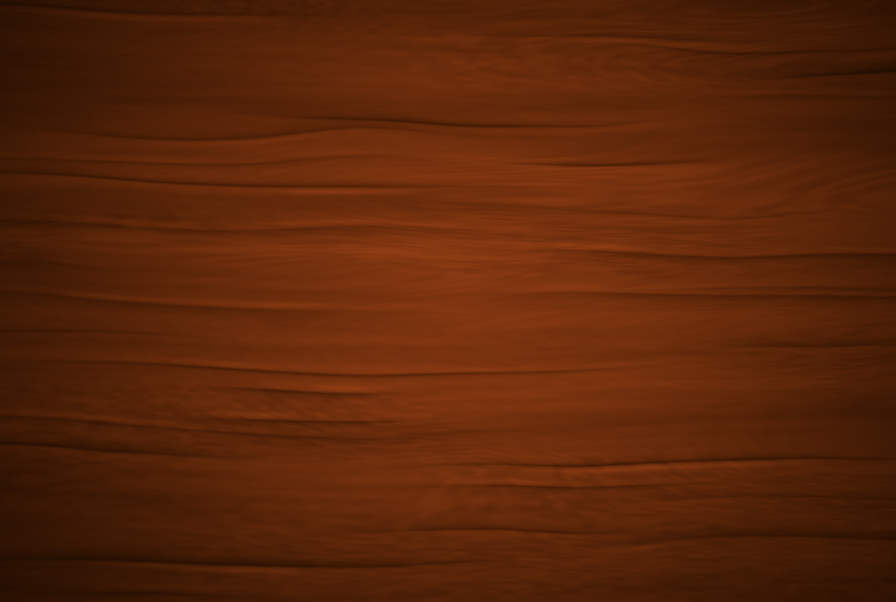
Give the GLSL for this texture, as a WebGL 2 fragment shader.

```glsl
#version 300 es
precision highp float;

#define VEIN_COUNT 30
#define VEIN_DEPTH 0.42
#define VEIN_WIDTH 0.011
#define WARP_AMOUNT 0.036
#define BAND_CONTRAST 0.34
#define FIBRE_CONTRAST 0.16
#define FLECK_CONTRAST 0.16
#define GLOW_STRENGTH 0.20
#define PEAK_RED 0.50
#define VIGNETTE vec2(2.5, 1.7)

uniform vec2 u_resolution;
out vec4 fragColor;

float hash(vec2 p) {
    return fract(sin(dot(p, vec2(127.1, 311.7))) * 43758.5453);
}

float noise(vec2 p) {
    vec2 cell = floor(p);
    vec2 f = fract(p);
    f = f * f * (3.0 - 2.0 * f);
    float low = mix(hash(cell), hash(cell + vec2(1.0, 0.0)), f.x);
    float high = mix(hash(cell + vec2(0.0, 1.0)), hash(cell + vec2(1.0, 1.0)), f.x);
    return mix(low, high, f.y);
}

float fbm(vec2 p) {
    float sum = 0.0;
    float weight = 0.5;
    for (int i = 0; i < 4; i++) {
        sum += weight * noise(p);
        p = p * 2.03 + 17.3;
        weight *= 0.5;
    }
    return sum / 0.9375;
}

// Bends the grain so that all layers flow together
float grainHeight(vec2 p) {
    float slow = noise(p * vec2(1.6, 3.5) + 4.0) - 0.5;
    float quick = noise(p * vec2(5.0, 9.0) + 31.0) - 0.5;
    return p.y + WARP_AMOUNT * (slow + 0.35 * quick);
}

// Dark tapered streaks, crisp on one side and soft on the other: x dark, y glow
vec2 veins(vec2 p, float height) {
    vec2 result = vec2(0.0);
    for (int i = 0; i < VEIN_COUNT; i++) {
        float id = float(i);
        float level = (id + hash(vec2(id, 1.0))) / float(VEIN_COUNT);
        float centre = 1.5 * hash(vec2(id, 2.0));
        float reach = mix(0.2, 0.75, hash(vec2(id, 3.0)));
        float width = VEIN_WIDTH * mix(0.4, 1.4, pow(hash(vec2(id, 4.0)), 2.0));
        float side = hash(vec2(id, 5.0)) < 0.65 ? 1.0 : -1.0;

        float wave = 0.022 * (noise(vec2(p.x * 3.2, id * 7.7)) - 0.5);
        float taper = 1.0 - smoothstep(0.15, 1.0, abs(p.x - centre) / reach);
        width *= 0.45 + 0.9 * noise(vec2(p.x * 4.0, id * 3.1 + 50.0));
        float d = side * (height - level - wave);

        float crisp = smoothstep(-0.005, 0.001, d);
        float streak = crisp * exp(-max(d, 0.0) / width);
        float strength = mix(0.4, 1.0, hash(vec2(id, 6.0)));
        result.x = max(result.x, streak * taper * strength);
        float rim = (d + 0.009) / 0.0045;
        result.y = max(result.y, exp(-rim * rim) * taper * strength);
    }
    return result;
}

// Short slanted flecks that change lean from band to band
float flecks(vec2 p, float height) {
    float lean = 1.6 * (noise(vec2(p.x * 1.5, height * 9.0)) - 0.5);
    vec2 q = vec2(p.x + lean * height, height + 0.12 * lean * p.x);
    return noise(q * vec2(38.0, 150.0)) - 0.5;
}

void main() {
    vec2 uv = gl_FragCoord.xy / u_resolution;
    vec2 p = gl_FragCoord.xy / u_resolution.y;
    float height = grainHeight(p);

    // Broad bands and fine fibres
    float bands = fbm(vec2(p.x * 1.3, height * 17.0)) - 0.5;
    float fibres = fbm(vec2(p.x * 3.5 + 9.0, height * 70.0)) - 0.5;
    float tone = 1.0 + BAND_CONTRAST * bands + FIBRE_CONTRAST * fibres;
    float fleckArea = smoothstep(0.3, 0.7, noise(p * vec2(2.0, 10.0) + 70.0));
    tone += FLECK_CONTRAST * flecks(p, height) * mix(0.35, 1.0, fleckArea);

    // Bright threads beside the veins, then the veins themselves
    vec2 vein = veins(p, height);
    float thread = smoothstep(0.45, 0.8, noise(vec2(p.x * 5.0, height * 60.0)));
    tone += GLOW_STRENGTH * vein.y * (0.25 + thread);
    tone *= 1.0 - VEIN_DEPTH * vein.x;

    // Light falls off towards the borders
    vec2 offset = uv - vec2(0.52, 0.52);
    float light = exp(-dot(VIGNETTE, offset * offset));

    // Deeper shades lose green and blue faster than red
    float red = max(PEAK_RED * tone * light, 0.0);
    vec3 colour = vec3(red, 0.435 * pow(red, 1.06), 0.22 * pow(red, 1.8));
    fragColor = vec4(colour, 1.0);
}
```
